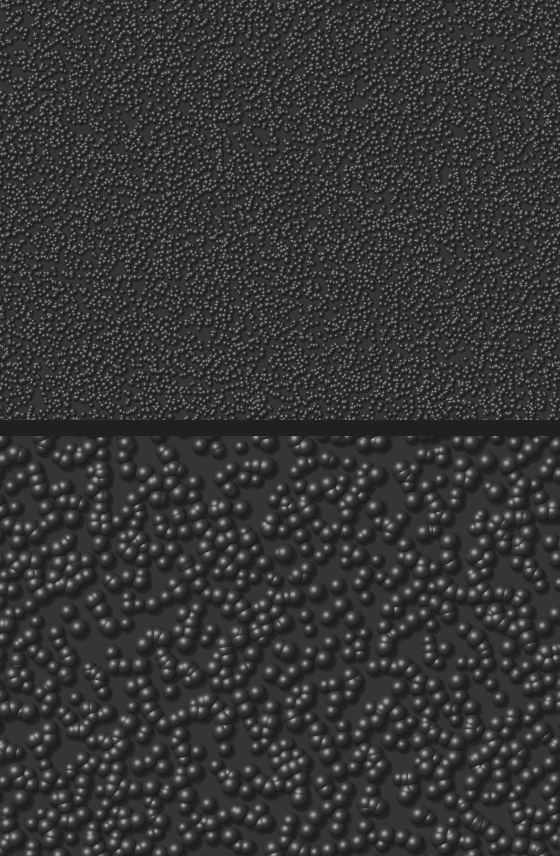
Top: the whole. Bottom: its middle third, enlarged.
Give the GLSL for this texture, as a Shadertoy shader.

```glsl
// Dark pebbled plastic: small glossy domes scattered and merging on a flat grey ground.

const float CELL = 0.0145;          // scatter grid, in canvas heights
const int DOMES_PER_CELL = 2;
const float RADIUS_MIN = 0.0051;
const float RADIUS_MAX = 0.0076;
const float PRESENCE = 0.68;        // mean chance that a dome exists
const float CLUSTERING = 0.45;      // how strongly noise varies that chance
const float CLUSTER_SCALE = 0.055;
const vec3 LIGHT_DIR = vec3(-0.45, 0.50, 0.74);
const float GROUND_TONE = 0.207;
const float SHADOW_TONE = 0.135;

vec3 hash3(vec3 p) {
    p = fract(p * vec3(0.1031, 0.1030, 0.0973));
    p += dot(p, p.yxz + 33.33);
    return fract((p.xxy + p.yxx) * p.zyx);
}

vec2 gradientAt(vec2 corner) {
    float angle = 6.28319 * hash3(vec3(corner, 71.0)).x;
    return vec2(cos(angle), sin(angle));
}

float gradientNoise(vec2 p) {
    vec2 i = floor(p), f = fract(p);
    vec2 u = f * f * f * (f * (f * 6.0 - 15.0) + 10.0);
    vec2 e = vec2(1.0, 0.0);
    float a = dot(gradientAt(i), f);
    float b = dot(gradientAt(i + e.xy), f - e.xy);
    float c = dot(gradientAt(i + e.yx), f - e.yx);
    float d = dot(gradientAt(i + e.xx), f - e.xx);
    return mix(mix(a, b, u.x), mix(c, d, u.x), u.y);
}

// Diffuse shade plus a tight highlight for a dome normal
float domeTone(vec3 normal, vec3 light) {
    vec3 halfway = normalize(light + vec3(0.0, 0.0, 1.0));
    float diffuse = max(dot(normal, light), 0.0);
    float gloss = pow(max(dot(normal, halfway), 0.0), 19.0);
    return 0.112 + 0.14 * diffuse + 0.43 * gloss;
}

// The tallest dome wins; uncovered ground receives soft shadows
float surfaceTone(vec2 p, vec3 light) {
    vec2 home = floor(p / CELL);
    float topHeight = 0.0;
    vec3 topNormal = vec3(0.0, 0.0, 1.0);
    float shadowDist = 10.0;

    for (int y = -1; y <= 1; y++)
    for (int x = -1; x <= 1; x++) {
        vec2 cell = home + vec2(x, y);
        float cluster = gradientNoise(cell * CELL / CLUSTER_SCALE);
        float chance = PRESENCE + CLUSTERING * cluster;

        for (int k = 0; k < DOMES_PER_CELL; k++) {
            vec3 rnd = hash3(vec3(cell, float(k) * 17.0 + 5.0));
            vec3 pick = hash3(vec3(cell, float(k) * 23.0 + 131.0));
            if (pick.x > chance) continue;

            float radius = mix(RADIUS_MIN, RADIUS_MAX, pick.y);
            vec2 q = (p - (cell + rnd.xy) * CELL) / radius;
            shadowDist = min(shadowDist, length(q + 0.45 * light.xy));

            float rise = sqrt(max(1.0 - dot(q, q), 0.0));
            if (rise * radius > topHeight) {
                topHeight = rise * radius;
                topNormal = vec3(q, rise);
            }
        }
    }
    if (topHeight > 0.0) return domeTone(topNormal, light);
    return mix(SHADOW_TONE, GROUND_TONE, smoothstep(0.98, 1.35, shadowDist));
}

void mainImage(out vec4 fragColor, in vec2 fragCoord) {
    vec3 light = normalize(LIGHT_DIR);
    float tone = 0.0;

    // Four samples per pixel smooth the rims and highlights
    for (int s = 0; s < 4; s++) {
        vec2 jitter = vec2(s % 2, s / 2) * 0.5 - 0.25;
        tone += 0.25 * surfaceTone((fragCoord + jitter) / iResolution.y, light);
    }
    fragColor = vec4(vec3(tone), 1.0);
}
```
